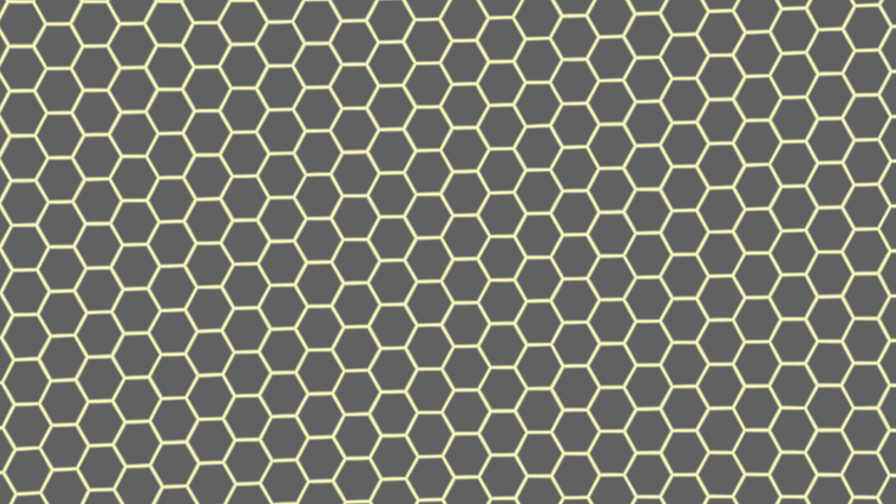
A WebGL 1 fragment shader for this pattern:

```glsl
precision highp float;
// Glowing pale-yellow honeycomb over flat grey, gently tilted and bent.

#define COLUMN_STEP 0.0726
#define ROW_STEP 0.0867
#define ROW_FLARE 0.0029
#define TILT 0.022
#define CENTRE vec2(0.0347, -0.0144)
#define GLOW_RADIUS 0.0069
#define WOBBLE 0.0012
#define WIDTH_VARIATION 0.2
#define CELL_COLOR vec3(0.38, 0.38, 0.38)
#define LINE_COLOR vec3(0.99, 0.99, 0.75)

uniform vec2 u_resolution;

vec2 hashGradient(vec2 cell) {
  float h = fract(sin(dot(cell, vec2(127.1, 311.7))) * 4375.85);
  return vec2(cos(6.2832 * h), sin(6.2832 * h));
}

float gradientNoise(vec2 p) {
  vec2 i = floor(p);
  vec2 f = p - i;
  vec2 s = f * f * f * (f * (f * 6.0 - 15.0) + 10.0);
  float a = dot(hashGradient(i), f);
  float b = dot(hashGradient(i + vec2(1.0, 0.0)), f - vec2(1.0, 0.0));
  float c = dot(hashGradient(i + vec2(0.0, 1.0)), f - vec2(0.0, 1.0));
  float d = dot(hashGradient(i + 1.0), f - 1.0);
  return mix(mix(a, b, s.x), mix(c, d, s.x), s.y);
}

// Canvas position to lattice position: x counts columns, y counts rows.
vec2 bentLattice(vec2 p) {
  float bend = p.x * p.x;
  float lean = (0.006 - 0.0117 * p.x) * p.y;
  float column = (p.x - CENTRE.x + lean + 0.0052 * bend) / COLUMN_STEP;
  float rowBase = CENTRE.y + TILT * p.x - 0.0039 * bend;
  return vec2(column, (p.y - rowBase) / (ROW_STEP + ROW_FLARE * bend));
}

// Distance to the nearest edge of flat-topped hexagons one row tall.
float hexEdgeDistance(vec2 lattice) {
  const vec2 AXIS = vec2(0.866, 0.5);
  vec2 q = lattice * vec2(AXIS.x, 1.0);
  vec2 period = vec2(2.0 * AXIS.x, 1.0);
  vec2 odd = mod(q - vec2(AXIS.x, 0.0) + 0.5 * period, period) - 0.5 * period;
  vec2 even = mod(q - vec2(0.0, 0.5) + 0.5 * period, period) - 0.5 * period;
  vec2 local = abs(dot(odd, odd) < dot(even, even) ? odd : even);
  return 0.5 - max(local.y, dot(local, AXIS));
}

void main() {
  vec2 p = (gl_FragCoord.xy - 0.5 * u_resolution) / u_resolution.y;

  // Slight irregularity of the cell walls.
  vec2 wobble = vec2(gradientNoise(p * 14.0), gradientNoise(p * 14.0 + 37.0));
  float edge = hexEdgeDistance(bentLattice(p + WOBBLE * wobble)) * ROW_STEP;

  // Soft glowing wall, never thinner than a pixel.
  float variation = 1.0 + WIDTH_VARIATION * gradientNoise(p * 18.0 + 71.0);
  float radius = max(GLOW_RADIUS * variation, 1.5 / u_resolution.y);
  float glow = 1.0 - smoothstep(0.0, radius, edge);

  gl_FragColor = vec4(mix(CELL_COLOR, LINE_COLOR, glow), 1.0);
}
```
